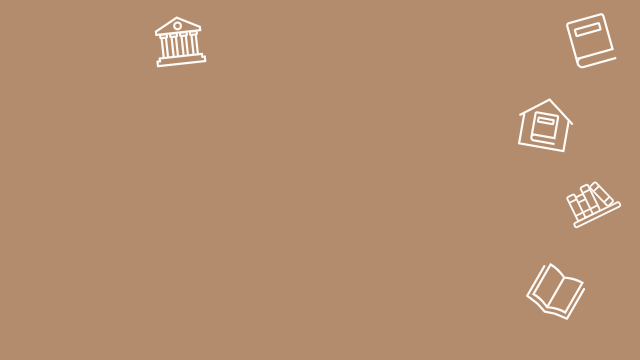
Give the GLSL for this background, as a Shadertoy shader.

```glsl
// Five white line icons about reading, tilted on a flat tan ground.
// Each icon is a distance to its centre lines, built in its own rotated
// frame; the nearest line is then inked with one smooth stroke.

// Local frame of an icon: y points down, the tilt is in degrees
vec2 place(vec2 p, vec2 centre, float tilt) {
    float a = radians(tilt);
    p -= centre;
    return vec2(p.x * cos(a) + p.y * sin(a), p.y * cos(a) - p.x * sin(a));
}

float segment(vec2 p, vec2 a, vec2 b) {
    p -= a;
    b -= a;
    return length(p - b * clamp(dot(p, b) / dot(b, b), 0.0, 1.0));
}

// Outline of a rounded box
float frame(vec2 p, vec2 halfSize, float radius) {
    vec2 q = abs(p) - halfSize + radius;
    return abs(length(max(q, 0.0)) + min(max(q.x, q.y), 0.0) - radius);
}

float museum(vec2 p) {
    p.x = abs(p.x);
    // Pediment with its round window
    float d = segment(p, vec2(0, -28), vec2(26.5, -14));
    d = min(d, segment(p, vec2(26.5, -14), vec2(26.5, -10)));
    d = min(d, segment(p, vec2(0, -10), vec2(26.5, -10)));
    d = min(d, abs(length(p - vec2(0, -18)) - 4.0));
    // Four columns, folded onto one
    vec2 c = vec2(abs(p.x - 12.0) - 6.0, p.y);
    d = min(d, frame(c - vec2(0, -7.5), vec2(4, 2), 1.0));
    d = min(d, frame(c - vec2(0, 6.5), vec2(2.6, 12), 0.5));
    // Stepped base
    d = min(d, segment(p, vec2(0, 18.5), vec2(25.5, 18.5)));
    d = min(d, segment(p, vec2(25.5, 18.5), vec2(25.5, 22)));
    d = min(d, segment(p, vec2(25.5, 22), vec2(28.5, 22)));
    d = min(d, segment(p, vec2(28.5, 22), vec2(28.5, 27.5)));
    return min(d, segment(p, vec2(0, 27.5), vec2(28.5, 27.5)));
}

float closedBook(vec2 p) {
    float d = frame(p - vec2(0, -5.5), vec2(22.5, 22), 3.0);
    d = min(d, frame(p - vec2(0, -14), vec2(15, 4), 1.0));
    d = min(d, segment(p, vec2(-22.5, 10), vec2(-22.5, 22)));
    // Page block: a U lying on its side
    vec2 q = p - vec2(-16.8, 22.2);
    float pages = abs(length(vec2(min(q.x, 0.0), q.y)) - 5.7);
    return min(d, max(pages, p.x - 22.5));
}

float house(vec2 p) {
    float d = closedBook((p - vec2(0, 2.5)) / 0.61) * 0.61;
    p.x = abs(p.x);
    d = min(d, segment(p, vec2(0, -32), vec2(31.5, -8)));
    d = min(d, segment(p, vec2(27, -10), vec2(27, 26)));
    return min(d, segment(p, vec2(0, 26), vec2(27, 26)));
}

// Book spine with a band near each end
float spine(vec2 p, vec2 halfSize) {
    float d = frame(p, halfSize, 2.0);
    float band = abs(abs(p.y) - halfSize.y + 7.0);
    return min(d, max(band, abs(p.x) - halfSize.x));
}

float shelf(vec2 p) {
    float d = frame(p - vec2(0, 13), vec2(30, 2.8), 2.0);
    for (int i = 0; i < 3; i++) {
        float top = i == 0 ? -21.5 : i == 1 ? -17.0 : -25.0;
        vec2 middle = vec2(-19.0 + 9.8 * float(i), 0.5 * (top + 10.0));
        d = min(d, spine(p - middle, vec2(4.9, 0.5 * (10.0 - top))));
    }
    return min(d, spine(place(p, vec2(15.5, -7), -18.0), vec2(4.7, 16)));
}

float openBook(vec2 p) {
    p.x = abs(p.x);
    // Both page edges share one bow, rising away from the fold
    float t = 1.0 - p.x / 22.0;
    float bow = 5.5 * (1.0 - t * t);
    float edge = min(abs(p.y + 20.0 + bow), abs(p.y - 21.0 + bow));
    float d = max(edge * 0.93, p.x - 22.0);
    d = min(d, segment(p, vec2(0, -20), vec2(0, 21)));
    d = min(d, segment(p, vec2(22, -25.5), vec2(22, 15.5)));
    // Cover showing behind the pages
    d = min(d, segment(p, vec2(27.5, -20), vec2(27.5, 21)));
    d = min(d, segment(p, vec2(27.5, 21), vec2(12, 23)));
    return min(d, segment(p, vec2(12, 23), vec2(0, 27)));
}

void mainImage(out vec4 fragColor, in vec2 fragCoord) {
    // The canvas is 432 units high, measured down from the top left
    float pixel = 432.0 / iResolution.y;
    vec2 p = vec2(fragCoord.x, iResolution.y - fragCoord.y) * pixel;

    float d = museum(place(p, vec2(215, 49), -6.2));
    d = min(d, closedBook(place(p, vec2(709, 49), -15.6)));
    d = min(d, house(place(p, vec2(654, 151), 10.0)));
    d = min(d, shelf(place(p, vec2(711, 246), -26.0)) + 0.2);
    d = min(d, openBook(place(p, vec2(667, 350.5), 30.0)));

    vec3 tan_ground = vec3(0.702, 0.549, 0.427);
    vec3 chalk = vec3(1.0, 0.99, 0.98);
    float ink = clamp(0.5 - (d - 1.3) / pixel, 0.0, 1.0);
    fragColor = vec4(mix(tan_ground, chalk, ink), 1.0);
}
```
